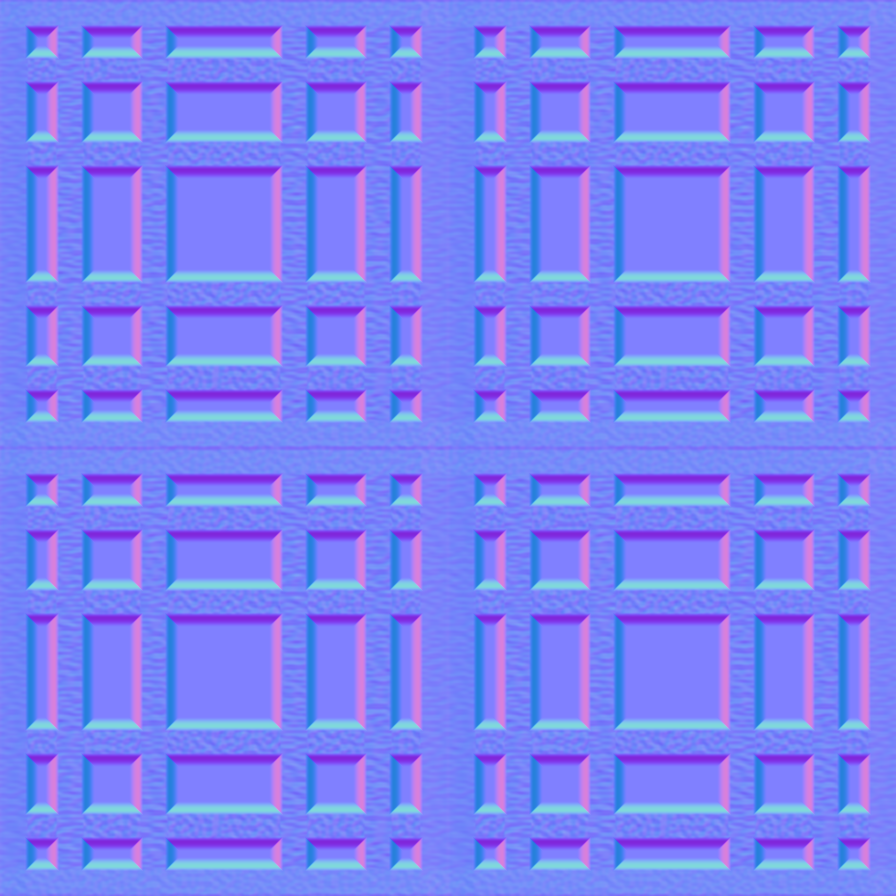
Give the GLSL for this texture map, as a Shadertoy shader.

```glsl
const float REPEATS = 2.0;            // tiles across and down
const float UNITS = 16.0;             // layout units per tile
const float HALF_TILE = 8.0;
const float BEVEL_PEAK = -0.07;       // signed distance of the steepest slope
const float BEVEL_INNER = 0.34;
const float BEVEL_OUTER = 0.20;
const float BEVEL_SLOPE = 0.98;
const float BAR_GRAIN = 0.12;
const float FRAME_GRAIN = 0.06;
const vec2 RAIL_CELLS = vec2(60.0, 72.0);
const vec2 POST_CELLS = vec2(34.0, 80.0);
const vec2 BAR_TILT = vec2(-0.07, 0.025);
const float FRAME_LIFT = 0.07;
const float SEAM_WIDTH = 0.13;
const float SEAM_SLOPE = 0.20;
const float GRAIN_SHADE = 0.018;
const float TAU = 6.2831853;

vec2 randomDirection(vec2 cell) {
    float angle = TAU * fract(sin(dot(cell, vec2(127.1, 311.7))) * 43758.5);
    return vec2(cos(angle), sin(angle));
}

float cornerValue(vec2 cell, vec2 corner, vec2 local, vec2 period) {
    return dot(randomDirection(mod(cell + corner, period)), local - corner);
}

// Gradient noise that wraps after a whole number of cells
float wrappedNoise(vec2 p, vec2 period) {
    vec2 cell = floor(p), f = p - cell;
    vec2 blend = f * f * f * (f * (f * 6.0 - 15.0) + 10.0);
    float low = mix(cornerValue(cell, vec2(0, 0), f, period),
                    cornerValue(cell, vec2(1, 0), f, period), blend.x);
    float high = mix(cornerValue(cell, vec2(0, 1), f, period),
                     cornerValue(cell, vec2(1, 1), f, period), blend.x);
    return mix(low, high, blend.y);
}

vec2 grainSlope(vec2 uv, vec2 cells) {
    const float stepSize = 0.3;
    vec2 p = uv * cells;
    float here = wrappedNoise(p, cells);
    vec2 ahead = vec2(wrappedNoise(p + vec2(stepSize, 0.0), cells),
                      wrappedNoise(p + vec2(0.0, stepSize), cells));
    return (ahead - here) / stepSize * cells / RAIL_CELLS.y;
}

// Signed distance to the nearest pane span (x) and its outward direction (y)
vec2 paneSpan(float u) {
    const vec3 centers = vec3(0.0, 4.0, 6.5);
    const vec3 halves = vec3(2.0, 1.0, 0.5);
    float side = u < HALF_TILE ? -1.0 : 1.0;
    float nearest = UNITS, outward = 0.0;
    for (int i = 0; i < 3; i++) {
        float offset = abs(u - HALF_TILE) - centers[i];
        float dist = abs(offset) - halves[i];
        if (dist < nearest) {
            nearest = dist;
            outward = side * sign(offset);
        }
    }
    return vec2(nearest, outward);
}

float bevelProfile(float dist) {
    float t = dist - BEVEL_PEAK;
    float width = t < 0.0 ? BEVEL_INNER : BEVEL_OUTER;
    return 1.0 - smoothstep(0.0, 1.0, abs(t) / width);
}

void mainImage(out vec4 fragColor, in vec2 fragCoord) {
    vec2 uv = fract(fragCoord / iResolution.xy * REPEATS);
    vec2 u = uv * UNITS;
    vec2 spanX = paneSpan(u.x), spanY = paneSpan(u.y);
    float dist = max(spanX.x, spanY.x);

    // Mitred bevel around each pane, green channel pointing down
    float sideways = smoothstep(-0.06, 0.06, spanX.x - spanY.x);
    vec2 facing = vec2(spanX.y * sideways, -spanY.y * (1.0 - sideways));
    vec2 slope = facing * bevelProfile(dist) * BEVEL_SLOPE;

    // Grain on bars and the calmer outer frame
    vec2 fromCenter = abs(u - HALF_TILE);
    vec2 frame = smoothstep(6.95, 7.15, fromCenter);
    float border = max(frame.x, frame.y);
    float solid = smoothstep(-0.02, 0.16, dist);
    float post = smoothstep(-0.05, 0.08, spanX.x) * (1.0 - frame.y);
    vec2 grain = mix(grainSlope(uv, RAIL_CELLS), grainSlope(uv, POST_CELLS), post);
    vec2 surface = grain * mix(BAR_GRAIN, FRAME_GRAIN, border) + BAR_TILT;

    // Gentle frame tilt and the joint between tiles
    surface.y += FRAME_LIFT * frame.y;
    surface.x -= 0.05 * frame.x * clamp(4.0 * sin(TAU * uv.x), -1.0, 1.0);
    vec2 seam = 1.0 - smoothstep(0.0, SEAM_WIDTH, HALF_TILE - fromCenter);
    surface += vec2(0.2, -1.0) * seam.yy * SEAM_SLOPE;
    surface.x += 0.04 * seam.x;
    slope += surface * solid;

    vec3 normal = normalize(vec3(slope, 1.0));
    vec3 color = 0.5 + 0.5 * normal;
    color.b -= GRAIN_SHADE * solid;
    fragColor = vec4(color, 1.0);
}
```
